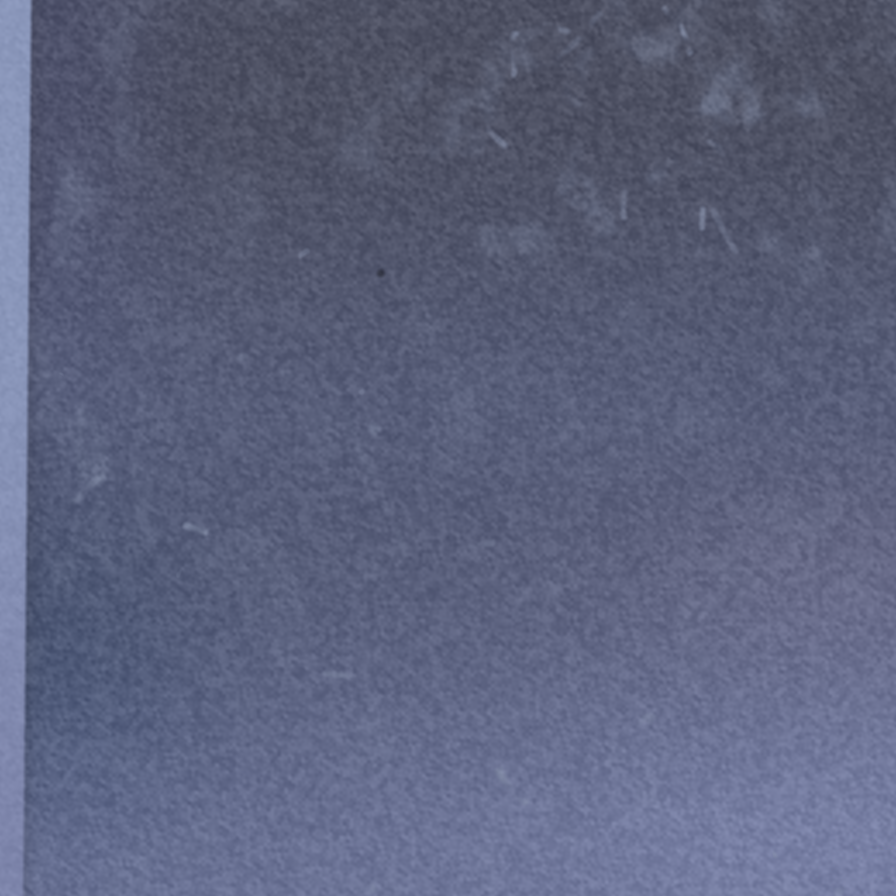
A WebGL 1 fragment shader for this texture:

```glsl
precision highp float;
uniform vec2 u_resolution;

float hash(vec2 p) {
  vec3 q = fract(vec3(p.xyx) * 0.1031);
  q += dot(q, q.yzx + 33.33);
  return fract((q.x + q.y) * q.z);
}

float noise(vec2 p) {
  vec2 cell = floor(p);
  vec2 f = fract(p);
  f = f * f * (3.0 - 2.0 * f);
  float low = mix(hash(cell), hash(cell + vec2(1.0, 0.0)), f.x);
  float high = mix(hash(cell + vec2(0.0, 1.0)), hash(cell + vec2(1.0)), f.x);
  return mix(low, high, f.y);
}

float fbm(vec2 p) {
  float sum = 0.0;
  float amp = 0.53;
  for (int i = 0; i < 4; i++) {
    sum += amp * noise(p);
    p = mat2(1.6, 1.2, -1.2, 1.6) * p + 17.3;
    amp *= 0.5;
  }
  return sum;
}

float segmentDistance(vec2 p, vec2 a, vec2 b) {
  vec2 pa = p - a;
  vec2 ba = b - a;
  return length(pa - ba * clamp(dot(pa, ba) / dot(ba, ba), 0.0, 1.0));
}

float softEllipse(vec2 p, vec2 center, vec2 radius) {
  vec2 d = (p - center) / radius;
  return exp(-dot(d, d));
}

// Dark slate at the top, paler violet blue towards the lower right
vec3 slateColor(vec2 p) {
  vec3 charcoal = vec3(0.303, 0.315, 0.385);
  vec3 slate = vec3(0.342, 0.367, 0.475);
  vec3 haze = vec3(0.415, 0.445, 0.580);
  float h = p.y + 0.05 * (fbm(p * 3.0) - 0.5);
  vec3 color = mix(slate, charcoal, smoothstep(0.52, 0.92, h));
  color = mix(color, haze, smoothstep(0.42, 0.0, h - 0.12 * (p.x - 0.4)));
  color += vec3(0.055, 0.055, 0.065) * softEllipse(p, vec2(0.95, 0.04), vec2(0.4, 0.16));
  color += vec3(0.045, 0.032, 0.035) * softEllipse(p, vec2(0.95, 0.36), vec2(0.3, 0.14));
  color -= vec3(0.050, 0.032, 0.025) * softEllipse(p, vec2(0.06, 0.25), vec2(0.17, 0.2));
  color += vec3(0.005, 0.007, 0.038) * softEllipse(p, vec2(0.05, 0.9), vec2(0.14, 0.3));
  return color;
}

// Chalky smears, dense at the upper right and along the left edge
float smudges(vec2 p) {
  float cloud = smoothstep(0.52, 0.8, fbm(p * vec2(22.0, 19.0) + 5.0));
  float streak = smoothstep(0.53, 0.8, fbm(p * vec2(30.0, 14.0) + 41.0));
  float upper = softEllipse(p, vec2(0.73, 0.84), vec2(0.26, 0.13));
  float side = softEllipse(p, vec2(0.11, 0.58), vec2(0.07, 0.38));
  float knot = softEllipse(p, vec2(0.8, 0.82), vec2(0.045, 0.05));
  return cloud * (0.16 + 0.75 * upper + 0.5 * knot) + 0.5 * streak * side;
}

// Short rubbed scratches with ragged coverage
float scratches(vec2 p) {
  float sum = 0.0;
  vec2 bent = p + 0.012 * (vec2(noise(p * 25.0), noise(p * 25.0 + 9.0)) - 0.5);
  for (int i = 0; i < 14; i++) {
    float id = float(i);
    vec2 seed = vec2(hash(vec2(id, 3.0)), hash(vec2(id, 8.0)));
    vec2 center = mix(vec2(0.46, 0.72), vec2(0.9, 0.98), seed);
    if (i > 8) center = mix(vec2(0.06, 0.04), vec2(0.6, 0.65), seed);
    float angle = 3.1416 * hash(vec2(id, 21.0));
    vec2 reach = vec2(cos(angle), sin(angle)) * mix(0.01, 0.035, hash(vec2(id, 34.0)));
    float d = segmentDistance(bent, center - reach, center + reach);
    sum += smoothstep(0.0065, 0.0005, d) * mix(0.25, 0.65, hash(vec2(id, 55.0)));
  }
  float crease = segmentDistance(bent, vec2(0.365, 0.595), vec2(0.458, 0.37));
  sum += 0.16 * smoothstep(0.007, 0.0, crease);
  return sum * smoothstep(0.15, 0.65, noise(p * 60.0));
}

float specks(vec2 p) {
  float sum = 0.0;
  for (int i = 0; i < 12; i++) {
    float id = float(i);
    vec2 center = vec2(hash(vec2(id, 71.0)), 0.75 * hash(vec2(id, 89.0)));
    float radius = mix(0.004, 0.011, hash(vec2(id, 97.0)));
    vec2 offset = p - center + 0.008 * (noise(p * 90.0) - 0.5);
    sum += smoothstep(radius, radius * 0.2, length(offset)) * mix(0.25, 0.75, hash(vec2(id, 13.0)));
  }
  return sum;
}

void main() {
  vec2 p = gl_FragCoord.xy / u_resolution;

  vec3 chalk = vec3(0.52, 0.56, 0.66);
  float wear = smudges(p) * 0.6 + scratches(p) + specks(p) * 0.7;
  vec3 color = mix(slateColor(p), chalk, clamp(wear, 0.0, 0.8));
  float pit = length(p - vec2(0.425, 0.695));
  color *= 1.0 - 0.35 * smoothstep(0.007, 0.001, pit);

  // Pale border with a narrow shadow beside it
  float edge = mix(0.026, 0.035, p.y);
  color *= 1.0 - 0.12 * exp(-max(p.x - edge, 0.0) / 0.008);
  vec3 border = mix(vec3(0.49, 0.52, 0.67), vec3(0.54, 0.59, 0.73), smoothstep(0.0, 0.7, p.y));
  float borderMask = 1.0 - smoothstep(edge - 0.003, edge + 0.003, p.x);
  color = mix(color, border, borderMask);

  // Fine woven grain, softer on the border
  vec2 slanted = mat2(0.8, 0.6, -0.6, 0.8) * p;
  float grain = noise(slanted * vec2(150.0, 210.0)) + 0.6 * noise(p * 260.0 + 31.0) - 0.8;
  color += grain * mix(0.075, 0.04, borderMask);

  gl_FragColor = vec4(color, 1.0);
}
```
